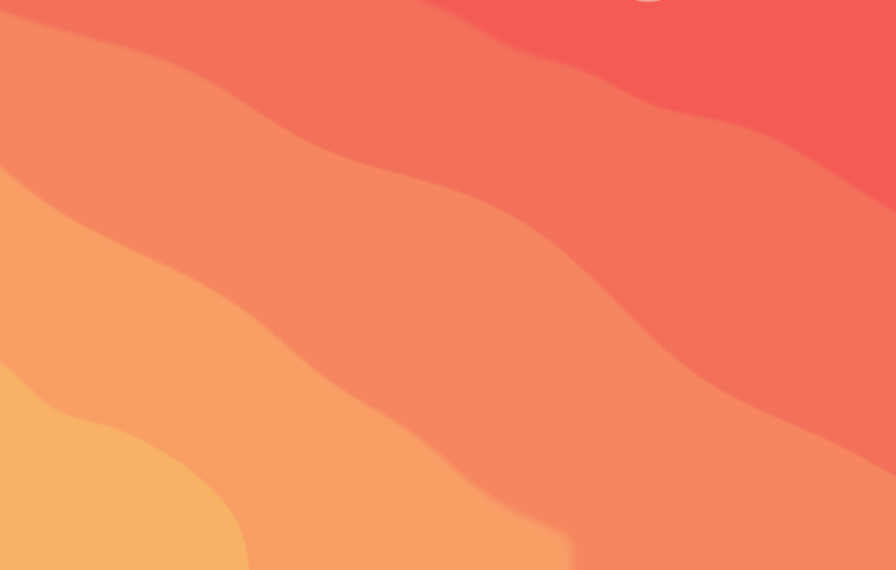
Give the GLSL for this background, as a WebGL 2 fragment shader.

```glsl
#version 300 es
precision highp float;
// Draws five warm diagonal bands with soft wavy edges, from amber to coral red.

uniform vec2 u_resolution;
out vec4 fragColor;

const float PI = 3.14159265;
const vec3 AMBER = vec3(0.970, 0.698, 0.400);
const vec3 APRICOT = vec3(0.975, 0.622, 0.400);
const vec3 ORANGE = vec3(0.960, 0.524, 0.373);
const vec3 CORAL = vec3(0.952, 0.440, 0.353);
const vec3 RED = vec3(0.957, 0.357, 0.333);
const vec3 PALE = vec3(0.960, 0.640, 0.610);

// Sum of eight sine harmonics, zero at t = 0 and t = 1.
float sineSeries(float t, vec4 low, vec4 high) {
    vec4 order = vec4(1.0, 2.0, 3.0, 4.0);
    return dot(low, sin(PI * t * order)) + dot(high, sin(PI * t * (order + 4.0)));
}

// Signed offset from a wavy edge running from a to b; positive is upper right.
float wavyEdge(vec2 p, vec2 a, vec2 b, vec4 low, vec4 high) {
    vec2 chord = b - a;
    float len = length(chord);
    vec2 dir = chord / len;
    float t = clamp(dot(p - a, dir) / len, 0.0, 1.0);
    return dot(p - a, vec2(-dir.y, dir.x)) - sineSeries(t, low, high);
}

// Maximum with a rounded corner of size k.
float smoothMax(float a, float b, float k) {
    float h = max(k - abs(a - b), 0.0) / k;
    return max(a, b) + 0.25 * k * h * h;
}

// Blends to the next band, never sharper than one pixel.
vec3 layer(vec3 below, vec3 above, float offset, float softness) {
    float w = max(softness, 0.75 / u_resolution.y);
    return mix(below, above, smoothstep(-w, w, offset));
}

void main() {
    vec2 p = gl_FragCoord.xy / u_resolution.y;

    // Edges, from the lower left corner to the upper right.
    float amberEdge = wavyEdge(p, vec2(0.0, 0.365), vec2(0.4376, 0.0),
        vec4(0.0537, -0.0317, 0.0003, -0.0049), vec4(0.0034, 0.0009, 0.0016, 0.0));
    float apricotEdge = wavyEdge(p, vec2(0.0, 0.709), vec2(1.104, 0.0),
        vec4(-0.0013, 0.0115, -0.0084, -0.0045), vec4(-0.0056, -0.0027, 0.0038, -0.0025));
    float orangeEdge = wavyEdge(p, vec2(0.0, 0.9816), vec2(1.571, 0.164),
        vec4(0.0667, 0.0167, -0.0149, 0.0166), vec4(0.0095, -0.0074, -0.0017, -0.0029));
    float coralEdge = wavyEdge(p, vec2(0.736, 1.0), vec2(1.571, 0.627),
        vec4(0.0115, -0.0162, 0.0045, -0.0004), vec4(-0.0040, 0.0022, 0.0030, 0.0010));

    // The apricot band ends in a rounded tip.
    apricotEdge = smoothMax(apricotEdge, p.x - 1.004, 0.03);

    // Bands, with softness varying along each edge.
    vec3 color = layer(AMBER, APRICOT, amberEdge, mix(0.007, 0.003, smoothstep(0.0, 0.4, p.x)));
    color = layer(color, ORANGE, apricotEdge, mix(0.006, 0.014, smoothstep(0.6, 1.0, p.x)));
    color = layer(color, CORAL, orangeEdge, mix(0.008, 0.004, smoothstep(0.2, 0.6, p.x)));
    color = layer(color, RED, coralEdge, mix(0.011, 0.006, smoothstep(0.8, 1.1, p.x)));

    // Thin pale glint on the top border.
    float glint = length((p - vec2(1.137, 1.0)) / vec2(0.026, 0.004));
    color = mix(color, PALE, 1.0 - smoothstep(0.5, 1.0, glint));

    fragColor = vec4(color, 1.0);
}
```
